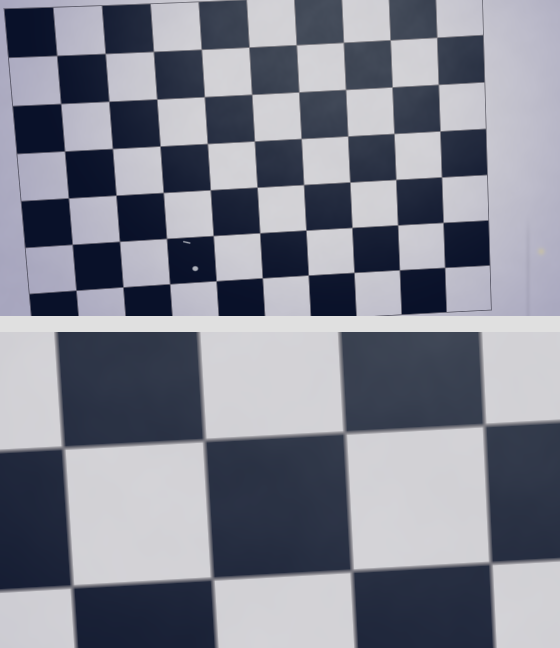
Top: the whole. Bottom: its middle third, enlarged.
A WebGL 2 fragment shader for this pattern:

```glsl
#version 300 es
precision highp float;
// Printed checkerboard, ten by seven squares, tilted on pale paper under a soft glare.

#define BOARD_SIZE vec2(10.0, 7.0)
#define EDGE_SOFT 0.018
#define BOW 0.027
#define FRINGE 0.22
#define GLARE_AT vec2(1.06, 0.03)
#define LIGHT_AT vec2(0.98, 0.36)
#define PAPER_LIT vec3(0.825, 0.822, 0.838)
#define PAPER_SHADE vec3(0.655, 0.650, 0.745)
#define INK_DEEP vec3(0.035, 0.065, 0.160)
#define INK_GLARE vec3(0.260, 0.290, 0.345)

uniform vec2 u_resolution;
out vec4 fragColor;

// Perspective from board squares to the canvas, in canvas heights, y down.
const mat3 BOARD_TO_CANVAS = mat3(
    0.15481, -0.00685, 0.00292,
    0.01376,  0.15522, 0.00611,
    0.01286,  0.02765, 0.99389);

vec2 boardCoords(vec2 p) {
    vec3 h = inverse(BOARD_TO_CANVAS) * vec3(p, 1.0);
    vec2 b = h.xy / h.z;
    // Slight lens bow of the rows.
    float s = clamp(b.x / BOARD_SIZE.x, 0.0, 1.0);
    b.y -= BOW * 4.0 * s * (1.0 - s) * (1.0 - 0.4 * (b.y - 1.0));
    return b;
}

// Signed distance to the grid lines, changing sign at each square.
vec2 squareWave(vec2 b) {
    return 0.5 - abs(mod(b + 0.5, 2.0) - 1.0);
}

float checkerInk(vec2 b, float soft) {
    vec2 wave = clamp(squareWave(b) / soft, -1.0, 1.0);
    vec2 inset = min(b, BOARD_SIZE - b);
    float inside = clamp(0.5 + 0.5 * min(inset.x, inset.y) / soft, 0.0, 1.0);
    return min(0.5 + 0.5 * wave.x * wave.y, inside);
}

float segmentDistance(vec2 p, vec2 a, vec2 b) {
    vec2 ab = b - a;
    return length(p - a - ab * clamp(dot(p - a, ab) / dot(ab, ab), 0.0, 1.0));
}

// Layered sines for uneven ink and paper.
float mottle(vec2 p) {
    float sum = 0.0;
    float amp = 0.5;
    for (int i = 0; i < 4; i++) {
        sum += amp * sin(p.x + 1.7 * sin(p.y)) * sin(p.y + 1.3 * sin(p.x * 0.7));
        p = mat2(1.5, 1.1, -1.1, 1.5) * p + 2.3;
        amp *= 0.6;
    }
    return sum;
}

void main() {
    vec2 p = gl_FragCoord.xy / u_resolution.y;
    p.y = 1.0 - p.y;
    float pixel = 1.0 / u_resolution.y;
    vec2 board = boardCoords(p);
    float grain = mottle(p * 19.0);

    // Paper darkens and cools away from the light.
    float shade = smoothstep(0.30, 1.15, length(p - LIGHT_AT));
    vec3 paper = mix(PAPER_LIT, PAPER_SHADE, shade) + 0.008 * grain;

    // Ink hazes toward the glare.
    float glare = 1.0 - smoothstep(0.12, 1.02, length(p - GLARE_AT));
    vec3 ink = mix(INK_DEEP, INK_GLARE, glare) + 0.022 * glare * grain;

    float cover = checkerInk(board, max(EDGE_SOFT, 4.6 * pixel));
    vec3 color = mix(paper, ink, cover);

    // Warm fringe along printed edges.
    float fringe = FRINGE * 4.0 * cover * (1.0 - cover);
    color = mix(color, vec3(0.40, 0.35, 0.34), fringe);

    // Chipped ink: a short scratch and a spot in one square.
    float scratch = segmentDistance(p, vec2(0.582, 0.765), vec2(0.600, 0.769)) - 0.0020;
    float spot = length((p - vec2(0.618, 0.850)) * vec2(0.85, 1.0)) - 0.0075;
    float chip = 1.0 - smoothstep(-pixel, pixel, min(scratch, spot));
    color = mix(color, vec3(0.76, 0.77, 0.80), 0.9 * chip);

    // Faint streak and yellow stain on the right margin.
    float streak = exp(-pow((p.x - 1.671) / 0.007, 2.0)) * smoothstep(0.66, 0.78, p.y);
    color -= 0.035 * streak;
    float stain = exp(-dot(p - vec2(1.713, 0.796), p - vec2(1.713, 0.796)) / 0.00012);
    color = mix(color, vec3(0.80, 0.77, 0.62), 0.6 * stain);

    fragColor = vec4(clamp(color, 0.0, 1.0), 1.0);
}
```
